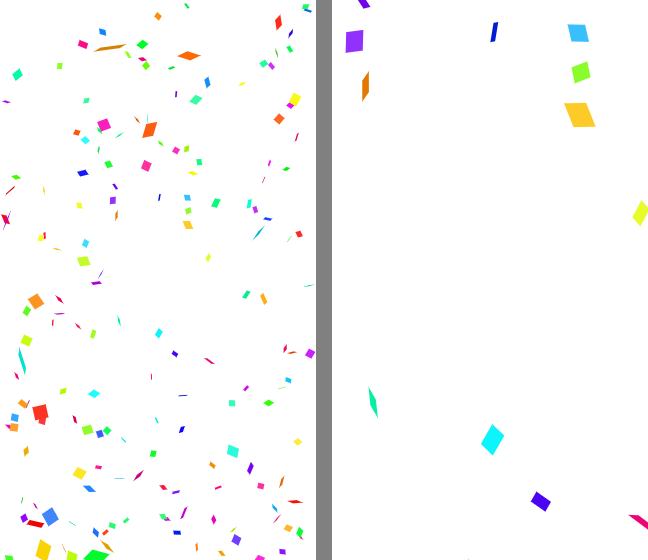
Left, the full canvas; right, a detail of the centre.
A WebGL 2 fragment shader for this pattern:

```glsl
#version 300 es
precision highp float;

#define COUNT 172
#define SMALLEST_SIDE 0.0104
#define SIZE_FALLOFF 0.3
#define THINNEST 0.06
#define BOTTOM_BIAS 1.25
#define DARKEST 0.36
#define LIGHTEST 0.66
#define SATURATION 0.97
#define SEED 7

uniform vec2 u_resolution;
out vec4 fragColor;

const float TAU = 6.2831853;
const vec3 PAPER = vec3(1.0);

// Four independent random values in 0..1
vec4 hash4(int index, int stream) {
    uvec4 v = uvec4(index, stream, SEED, index * 3 + stream) * 1664525u + 1013904223u;
    for (int i = 0; i < 2; i++) {
        v.x += v.y * v.w;
        v.y += v.z * v.x;
        v.z += v.x * v.y;
        v.w += v.y * v.z;
        v ^= v >> 16u;
    }
    return vec4(v >> 8u) / 16777216.0;
}

vec3 hsl(float hue, float saturation, float lightness) {
    vec3 ramp = clamp(abs(mod(hue * 6.0 + vec3(0.0, 4.0, 2.0), 6.0) - 3.0) - 1.0, 0.0, 1.0);
    return lightness + saturation * (1.0 - abs(2.0 * lightness - 1.0)) * (ramp - 0.5);
}

vec2 rotate(vec2 p, float angle) {
    float c = cos(angle), s = sin(angle);
    return vec2(c * p.x - s * p.y, s * p.x + c * p.y);
}

float cross2(vec2 a, vec2 b) {
    return a.x * b.y - a.y * b.x;
}

// Part of one pixel covered by a band around zero
float band(float offset, float halfWidth, float pixel) {
    float top = min(offset + 0.5 * pixel, halfWidth);
    float bottom = max(offset - 0.5 * pixel, -halfWidth);
    return clamp((top - bottom) / pixel, 0.0, 1.0);
}

// Square spun in its plane, then tilted away so that x shrinks
float tiltedSquare(vec2 p, float halfSide, float spin, float facing, float pixel) {
    vec2 squash = vec2(facing, 1.0);
    vec2 axis = vec2(cos(spin), sin(spin));
    vec2 u = halfSide * squash * axis;
    vec2 v = halfSide * squash * vec2(-axis.y, axis.x);
    float area = abs(cross2(u, v));
    float sides = min(band(cross2(p, u) / length(u), area / length(u), pixel),
                      band(cross2(p, v) / length(v), area / length(v), pixel));

    // Bounds keep the tips of thin slivers short
    vec2 extent = halfSide * squash * (abs(axis.x) + abs(axis.y));
    float bounds = min(band(p.x, extent.x, pixel), band(p.y, extent.y, pixel));
    return min(sides, bounds);
}

void main() {
    float pixel = 1.0 / u_resolution.y;
    float aspect = u_resolution.x * pixel;
    vec2 p = gl_FragCoord.xy * pixel;
    vec3 color = PAPER;

    // Confetti from small and far to large and near
    for (int i = 0; i < COUNT; i++) {
        float rank = float(COUNT - i) / float(COUNT);
        float halfSide = 0.5 * SMALLEST_SIDE * pow(rank, -SIZE_FALLOFF);
        vec4 look = hash4(i, 1);
        vec2 center = vec2(look.x * aspect, pow(look.y, BOTTOM_BIAS));
        vec2 local = p - center;
        if (length(local) > 1.5 * halfSide + pixel) continue;

        vec4 pose = hash4(i, 2);
        float facing = mix(THINNEST, 1.0, pose.x);
        float cover = tiltedSquare(rotate(local, pose.z * TAU), halfSide,
                                   pose.y * TAU, facing, pixel);

        // Pieces facing the viewer are lighter
        float tone = mix(DARKEST, LIGHTEST, mix(look.w, facing, 0.55));
        color = mix(color, hsl(look.z, SATURATION, tone), cover);
    }
    fragColor = vec4(color, 1.0);
}
```
